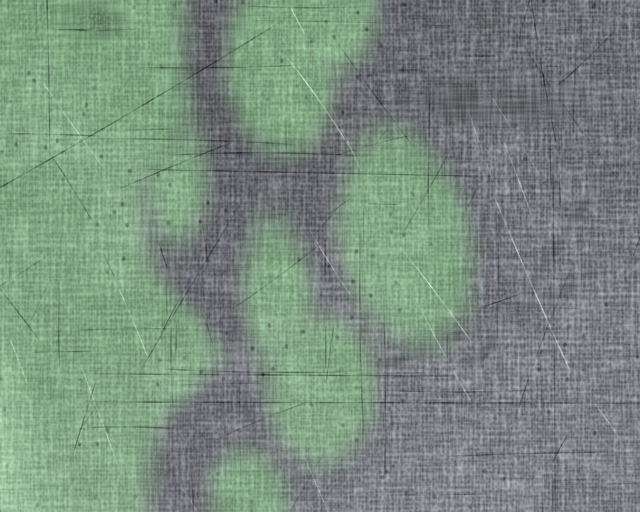
A WebGL 1 fragment shader for this texture:

```glsl
precision highp float;
uniform vec2 u_resolution;

const vec3 STEEL = vec3(0.485, 0.497, 0.517);
const vec3 SHADED_STEEL = vec3(0.435, 0.437, 0.462);
const vec3 PAINT = vec3(0.485, 0.645, 0.492);
const vec3 FADED_PAINT = vec3(0.565, 0.685, 0.575);

float hash(float n) {
  return fract(sin(n * 12.9898 + 4.1) * 43758.5453);
}

vec2 hash2(vec2 p) {
  vec2 k = vec2(dot(p, vec2(127.1, 311.7)), dot(p, vec2(269.5, 183.3)));
  return fract(sin(k) * 43758.5453);
}

// Cellular noise: distance to the nearest scattered point
float cellular(vec2 p) {
  vec2 id = floor(p);
  vec2 f = fract(p);
  float nearest = 2.0;
  for (int y = -1; y <= 1; y++) {
    for (int x = -1; x <= 1; x++) {
      vec2 cell = vec2(float(x), float(y));
      nearest = min(nearest, length(cell + hash2(id + cell) - f));
    }
  }
  return nearest;
}

// Layered sines, roughly -1 to 1
float waves(vec2 p) {
  float sum = 0.0;
  float amp = 0.5;
  for (int i = 0; i < 5; i++) {
    sum += amp * sin(p.x + 1.3 * sin(p.y)) * cos(p.y * 0.9 + sin(p.x * 0.7));
    p = mat2(1.4, 1.2, -1.2, 1.4) * p + 1.7;
    amp *= 0.62;
  }
  return sum;
}

float blob(vec2 p, vec2 center, vec2 radius, float tilt) {
  vec2 q = p - center;
  q.x += q.y * tilt;
  return (length(q / radius) - 1.0) * min(radius.x, radius.y);
}

float blend(float a, float b) {
  float k = 0.035;
  float h = max(k - abs(a - b), 0.0) / k;
  return min(a, b) - h * h * k * 0.25;
}

// Slightly bowed line with tapered ends and uneven pressure
float scratch(vec2 p, vec2 a, vec2 b, float width, float bow) {
  vec2 along = b - a;
  float len = length(along);
  vec2 dir = along / len;
  float t = dot(p - a, dir) / len;
  float d = abs(dot(p - a, vec2(-dir.y, dir.x)) + bow * t * (1.0 - t));
  float soft = max(width, 0.9 / u_resolution.y);
  float ends = smoothstep(0.0, 0.12, t) * (1.0 - smoothstep(0.8, 1.0, t));
  float pressure = 0.7 + 0.3 * sin(t * len * 55.0 + a.x * 40.0);
  return (1.0 - smoothstep(width * 0.4, width * 0.4 + soft, d)) * ends * pressure;
}

float paintDistance(vec2 p) {
  float lobe = (p.y - 0.31) / 0.11;
  float edge = 0.29 + 0.07 * smoothstep(0.6, 0.78, p.y) + 0.14 * exp(-lobe * lobe);
  float d = (p.x - edge) * 0.8;
  d = blend(d, blob(p, vec2(0.35, 0.64), vec2(0.055, 0.10), 0.0));
  d = blend(d, blob(p, vec2(0.55, 0.87), vec2(0.11, 0.17), 0.0));
  d = blend(d, blob(p, vec2(0.66, 0.97), vec2(0.08, 0.11), 0.0));
  d = blend(d, blob(p, vec2(0.79, 0.535), vec2(0.12, 0.205), 0.14));
  d = blend(d, blob(p, vec2(0.545, 0.42), vec2(0.065, 0.14), 0.1));
  d = blend(d, blob(p, vec2(0.63, 0.24), vec2(0.105, 0.135), 0.0));
  return blend(d, blob(p, vec2(0.48, 0.03), vec2(0.07, 0.085), 0.0));
}

// Random scratches: x holds dark ones, y holds bright ones
vec2 randomScratches(vec2 p, float aspect) {
  vec2 sum = vec2(0.0);
  for (int i = 0; i < 110; i++) {
    float s = float(i) * 7.31;
    float kind = hash(s);
    float isBright = step(0.87, kind);
    float angle = (hash(s + 1.0) - 0.5) * 0.06;
    angle += 1.57 * step(0.33, kind);
    angle = mix(angle, 0.25 + hash(s + 2.0) * 2.0, step(0.62, kind));
    angle = mix(angle, 1.9 + hash(s + 3.0) * 0.35, isBright);
    float len = 0.06 + 0.42 * pow(hash(s + 4.0), 2.0);
    vec2 reach = 0.5 * len * vec2(cos(angle), sin(angle));
    vec2 mid = vec2(hash(s + 5.0) * aspect, hash(s + 6.0));
    float bow = (hash(s + 7.0) - 0.5) * 0.12 * len;
    float mark = scratch(p, mid - reach, mid + reach, 0.0012, bow);
    mark *= 0.35 + 0.65 * hash(s + 8.0);
    sum += mark * vec2(1.0 - isBright, isBright);
  }
  return sum;
}

void main() {
  vec2 p = gl_FragCoord.xy / u_resolution.y;
  float aspect = u_resolution.x / u_resolution.y;
  float mottle = waves(p * 9.0);
  float grit = cellular(p * vec2(150.0, 115.0)) - 0.45;

  // Paint patches over steel
  float d = paintDistance(p + 0.012 * vec2(mottle, waves(p.yx * 11.0)));
  float paint = 1.0 - smoothstep(-0.032, 0.034, d + grit * 0.015);
  vec3 steel = mix(SHADED_STEEL, STEEL, smoothstep(0.45, 1.0, p.x - 0.3 * p.y + 0.15));
  float fade = 0.4 + 0.3 * mottle + 0.45 * (0.5 - p.y);
  vec3 color = mix(steel, mix(PAINT, FADED_PAINT, clamp(fade, 0.0, 1.0)), paint);

  // Brushed grain in both directions
  float upright = cellular(p * vec2(170.0, 11.0)) - 0.45;
  float level = cellular(p * vec2(9.0, 150.0) + 31.0) - 0.45;
  float grain = 0.3 * upright + 0.26 * level + 0.28 * grit;
  float tone = 1.0 + grain * mix(1.25, 0.7, paint) + 0.05 * mottle;
  tone += (1.0 - paint) * 0.16 * (0.42 - p.y);
  tone += 0.16 * (1.0 - smoothstep(0.0, 0.12, p.x)) * (1.0 - smoothstep(0.0, 0.5, p.y));

  // Stains, pits and worn streaks
  float rough = clamp(0.6 + mottle + 2.0 * grit, 0.0, 1.0);
  float stain = 1.0 - smoothstep(-0.03, 0.03, blob(p, vec2(0.99, 0.80), vec2(0.14, 0.035), 0.0));
  stain += 1.0 - smoothstep(-0.03, 0.02, blob(p, vec2(0.18, 0.96), vec2(0.06, 0.04), 0.0));
  float pits = 1.0 - smoothstep(0.03, 0.09, cellular(p * vec2(17.0, 14.0)));
  float streak = scratch(p, vec2(0.91, 0.26), vec2(1.28, 0.82), 0.009, 0.02);
  streak += scratch(p, vec2(0.70, 0.27), vec2(1.20, 0.48), 0.011, 0.03);
  tone -= 0.26 * rough * (stain + streak) + 0.3 * pits * smoothstep(-0.3, 0.5, mottle);

  // Long scratches, then the scattered ones
  vec2 marks = randomScratches(p, aspect);
  marks.x += scratch(p, vec2(-0.06, 0.60), vec2(0.60, 0.99), 0.0014, 0.02);
  marks.x += scratch(p, vec2(0.15, 0.27), vec2(0.95, 0.265), 0.0013, 0.0);
  marks.x += scratch(p, vec2(0.15, 0.215), vec2(1.4, 0.212), 0.0015, 0.0);
  marks.x += scratch(p, vec2(0.24, 0.67), vec2(0.98, 0.655), 0.0013, 0.0);
  marks.x += scratch(p, vec2(1.085, -0.1), vec2(1.08, 0.72), 0.0015, 0.0);
  marks.y += scratch(p, vec2(0.96, 0.63), vec2(1.13, 0.24), 0.0015, 0.01);
  marks.y += scratch(p, vec2(0.55, 0.90), vec2(0.69, 0.70), 0.0012, -0.02);
  tone -= 0.36 * min(marks.x, 1.3);
  color = color * max(tone, 0.3) + 0.24 * min(marks.y, 1.0);
  gl_FragColor = vec4(clamp(color, 0.0, 1.0), 1.0);
}
```
